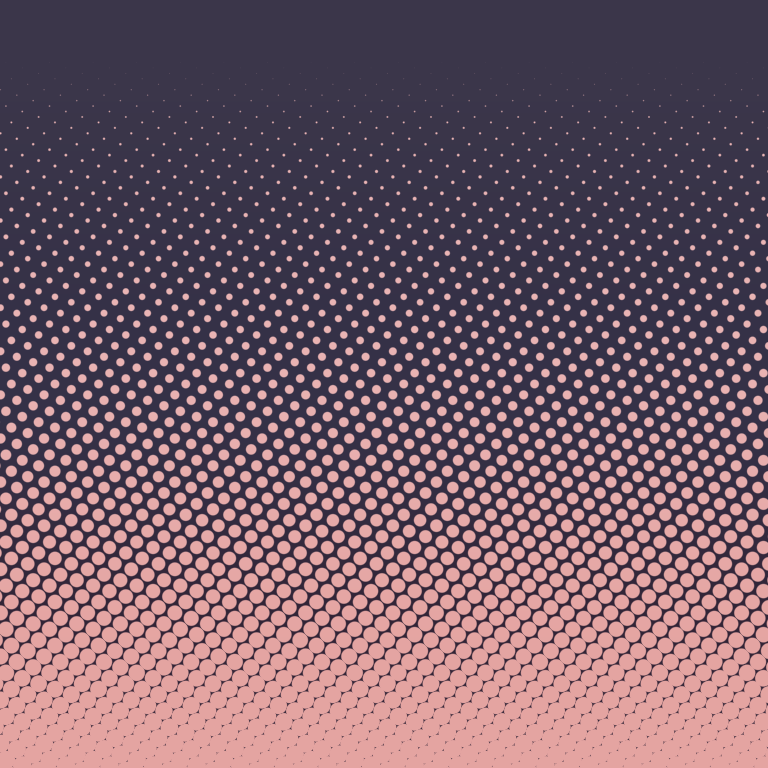
Write a Shadertoy shader that draws this background.

```glsl
// Halftone fade: pink dots on a slanted lattice over dark violet.
// Dot radius grows linearly from zero near the top until the dots
// merge at the bottom; each pixel checks the nearest lattice cells.

// Lattice, in canvas heights
const float UNIT = 0.007096;             // spacing of the dot rows
const vec2 ORIGIN = vec2(0.3767, 0.6632); // centre of one dot
const mat2 LATTICE = mat2(3.0, -1.0, 2.0, 2.0) * UNIT;

// Dot growth
const float FADE_TOP = 0.925;            // height where dots vanish
const float GROWTH = 0.01345;            // radius gained per unit of descent
const float MIN_SOFTNESS = 0.0011;       // half width of a dot edge

// Colours
const vec3 VIOLET_TOP = vec3(0.232, 0.212, 0.290);
const vec3 VIOLET_MID = vec3(0.208, 0.192, 0.278);
const vec3 PLUM_LOW = vec3(0.195, 0.140, 0.210);
const vec3 PINK_LOW = vec3(0.895, 0.642, 0.632);
const vec3 PINK_HIGH = vec3(0.915, 0.705, 0.705);

float dotRadius(float height) {
    return GROWTH * max(FADE_TOP - height, 0.0);
}

// Strongest coverage among the dots around point p
float halftone(vec2 p, float pixel) {
    float softness = max(0.75 * pixel, MIN_SOFTNESS);
    vec2 cell = round(inverse(LATTICE) * (p - ORIGIN));
    float coverage = 0.0;
    for (int j = -1; j <= 1; j++) {
        for (int i = -1; i <= 1; i++) {
            vec2 center = ORIGIN + LATTICE * (cell + vec2(i, j));
            float radius = dotRadius(center.y);
            float edge = length(p - center) - radius;
            float inside = 1.0 - smoothstep(-softness, softness, edge);
            // Dots smaller than their soft edge fade out
            inside *= clamp(radius / softness, 0.0, 1.0);
            coverage = max(coverage, inside);
        }
    }
    return coverage;
}

void mainImage(out vec4 fragColor, in vec2 fragCoord) {
    float pixel = 1.0 / iResolution.y;
    vec2 p = fragCoord * pixel;

    // Ground darkens where the dots crowd together
    vec3 ground = mix(VIOLET_MID, VIOLET_TOP, smoothstep(0.55, 0.95, p.y));
    ground = mix(PLUM_LOW, ground, smoothstep(0.15, 0.48, p.y));
    vec3 pink = mix(PINK_LOW, PINK_HIGH, smoothstep(0.10, 0.60, p.y));

    fragColor = vec4(mix(ground, pink, halftone(p, pixel)), 1.0);
}
```
